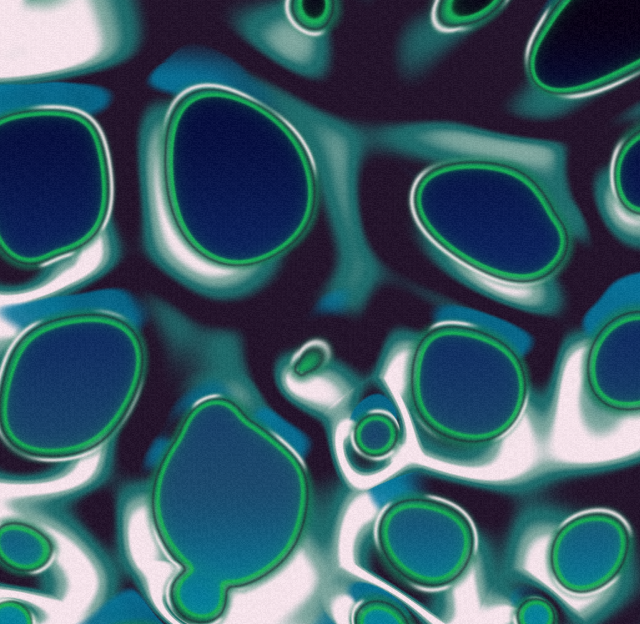
Write a Shadertoy shader that draws this background.

```glsl
// Liquid chrome web with rounded openings over a navy-to-cyan gradient.
// A soft cell partition gives a smooth depth field; its slope drives banded
// reflections, and its zero contour carries the glowing green rims.

const float CELLS = 3.4;         // openings per canvas height
const float SOFTNESS = 22.0;     // lower values round the openings more
const float WEB = 0.038;         // half width of a strand
const float JITTER = 0.74;       // scatter of the openings
const float SIZE_SPREAD = 0.11;  // variation in opening size
const float RIM = 0.021;         // width of the green border
const float GRAIN = 0.045;
const vec2 LIGHT = vec2(0.55, 0.83);

const vec3 PLUM = vec3(0.14, 0.08, 0.17);
const vec3 TEAL = vec3(0.12, 0.42, 0.42);
const vec3 PALE = vec3(0.49, 0.65, 0.62);
const vec3 PEARL = vec3(0.96, 0.89, 0.92);
const vec3 CYAN = vec3(0.02, 0.43, 0.57);
const vec3 RIM_SHADE = vec3(0.09, 0.46, 0.35);
const vec3 RIM_GLOW = vec3(0.09, 0.70, 0.34);

float hash(vec2 p) {
    return fract(sin(dot(p, vec2(127.1, 311.7))) * 43758.5453);
}

vec2 hash2(vec2 p) {
    return vec2(hash(p), hash(p + 37.3));
}

float noise(vec2 p) {
    vec2 i = floor(p), f = fract(p);
    f = f * f * (3.0 - 2.0 * f);
    return mix(mix(hash(i), hash(i + vec2(1, 0)), f.x),
               mix(hash(i + vec2(0, 1)), hash(i + vec2(1, 1)), f.x), f.y);
}

float softMin(float a, float b, float k) {
    float h = max(k - abs(a - b), 0.0) / k;
    return min(a, b) - h * h * k * 0.25;
}

// Depth into the web: positive on strands, negative inside openings
float webDepth(vec2 p) {
    p += 0.022 * sin(p.yx * vec2(9.0, 8.0) + vec2(0.6, 2.1));
    vec2 home = floor(p * CELLS);
    float sum = 0.0, squares = 0.0, bubble = 1.0;
    for (int y = -2; y <= 2; y++)
    for (int x = -2; x <= 2; x++) {
        vec2 id = home + vec2(x, y);
        vec2 rnd = hash2(id + 11.0);
        vec2 q = p - (id + 0.5 + JITTER * (hash2(id) - 0.5)) / CELLS;
        float angle = 6.2832 * rnd.x;
        float c = cos(angle), s = sin(angle);
        q = vec2(c * q.x + s * q.y, c * q.y - s * q.x) * vec2(0.82, 1.14);
        float w = exp(-SOFTNESS * (length(q) - SIZE_SPREAD * rnd.y));
        sum += w;
        squares += w * w;

        // Small bubbles near the junctions of some cells
        vec2 b = hash2(id + 71.0);
        float radius = mix(0.012, 0.034, b.x);
        float ring = length(p - (id + 0.35 * (b - 0.5)) / CELLS) - radius;
        bubble = min(bubble, b.y > 0.45 ? ring : 1.0);
    }
    float overlap = max(sum * sum / squares - 1.0, 1e-5);
    float depth = log(overlap) / (2.0 * SOFTNESS) + WEB;
    return softMin(depth, bubble, 0.025);
}

vec3 backdrop(float y) {
    vec3 c = mix(vec3(0.02, 0.50, 0.62), vec3(0.11, 0.29, 0.43), smoothstep(0.0, 0.24, y));
    c = mix(c, vec3(0.05, 0.14, 0.37), smoothstep(0.2, 0.58, y));
    c = mix(c, vec3(0.03, 0.06, 0.25), smoothstep(0.55, 0.82, y));
    return mix(c, vec3(0.04, 0.01, 0.09), smoothstep(0.8, 0.98, y));
}

vec3 chrome(float v) {
    vec3 c = mix(PLUM, TEAL, smoothstep(0.1, 0.5, v));
    c = mix(c, PALE, smoothstep(0.52, 0.8, v));
    return mix(c, PEARL, smoothstep(0.78, 0.94, v));
}

float line(float d, float center, float width) {
    float t = (d - center) / width;
    return exp(-t * t);
}

void mainImage(out vec4 fragColor, in vec2 fragCoord) {
    vec2 p = fragCoord / iResolution.y;
    const float STEP = 0.003;
    float depth = webDepth(p);
    vec2 slope = vec2(webDepth(p + vec2(STEP, 0)), webDepth(p + vec2(0, STEP))) - depth;
    slope /= STEP;
    float edge = depth / max(length(slope), 0.5);
    float facing = dot(slope, LIGHT);

    // Broad reflections folded along the strands
    float flow = noise(p * 3.2 + 4.0);
    float phase = 2.6 * facing + 24.0 * depth + 5.5 * flow;
    vec3 web = chrome(pow(0.5 + 0.5 * sin(phase), 1.15));

    // Cyan caps above the openings, with rippled borders
    float ripple = noise(p * 9.0) + 0.4 * noise(p * 23.0);
    float cap = smoothstep(0.42, 0.6, slope.y + 0.35 * (ripple - 0.7));
    cap *= smoothstep(0.35, 0.55, noise(p * 3.7 + 19.0));
    web = mix(web, CYAN * (0.85 + 0.25 * ripple), 0.9 * cap);

    // Green border, a dark fold and a travelling highlight
    float width = RIM * (0.65 + 0.7 * noise(p * 7.0 + 8.0));
    web = mix(web, RIM_SHADE, 0.8 * (1.0 - smoothstep(0.45 * width, 1.3 * width, edge)));
    web = mix(web, PLUM, 0.5 * line(edge, 0.45 * width, 0.0025));
    float shine = smoothstep(0.3, 0.85, 0.5 + 0.5 * sin(3.0 * facing + 9.0 * noise(p * 5.0)));
    web = mix(web, PEARL, 0.9 * shine * line(edge, 0.72 * width, 0.0036));

    // Openings, then the glowing contour over both
    float aa = 0.75 / iResolution.y + 0.0008;
    vec3 color = mix(backdrop(p.y), web, smoothstep(-aa, aa, edge));
    color = mix(color, RIM_GLOW, 0.25 * exp(-abs(edge) / 0.009));
    color = mix(color, RIM_GLOW, 0.85 * line(edge, 0.002, 0.0036));

    color += GRAIN * (hash(floor(p * 500.0)) - 0.5);
    fragColor = vec4(clamp(color, 0.0, 1.0), 1.0);
}
```
